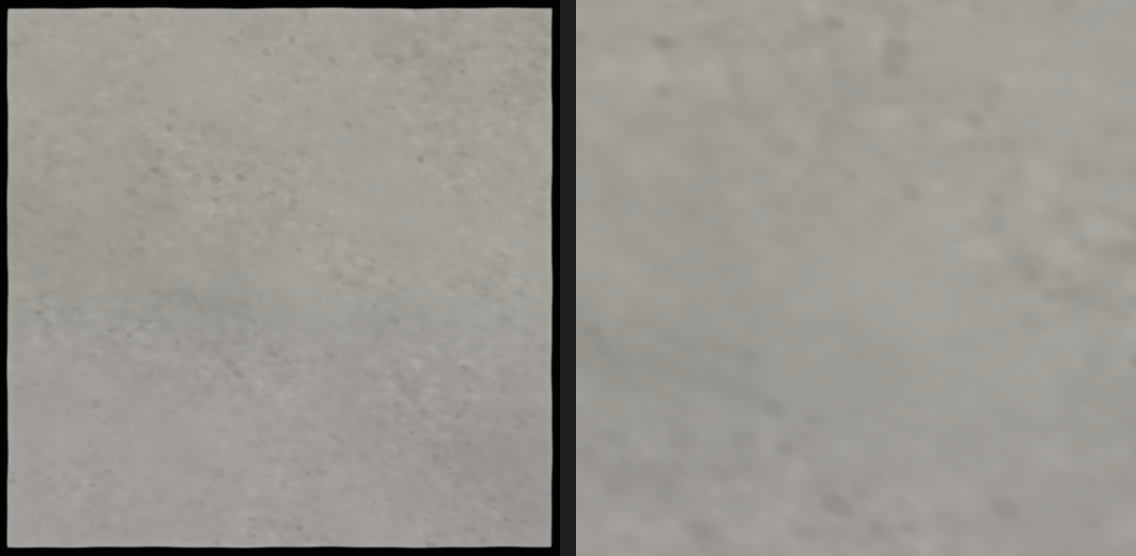
Left, the full canvas; right, a detail of the centre.
Write a Shadertoy shader that draws this texture.

```glsl
// Draws a flat grey stone slab with faint mottling and a soft crease, framed in black.

vec3 hash3(vec2 cell) {
    vec3 q = vec3(dot(cell, vec2(127.1, 311.7)),
                  dot(cell, vec2(269.5, 183.3)),
                  dot(cell, vec2(419.2, 371.9)));
    return fract(sin(q) * 43758.5);
}

// Cellular noise: one soft light or dark blob per cell, centred on zero
float blobs(vec2 p) {
    vec2 cell = floor(p);
    float sum = 0.0;
    for (int y = -1; y <= 1; y++)
    for (int x = -1; x <= 1; x++) {
        vec2 id = cell + vec2(x, y);
        vec3 h = hash3(id);
        vec2 d = p - id - h.xy;
        sum += (2.0 * h.z - 1.0) * exp(-5.0 * dot(d, d));
    }
    return sum;
}

// Signed distance to the slab, with slightly wavering sides
float slabDistance(vec2 uv) {
    uv += 0.0007 * sin(uv.yx * vec2(23.0, 19.0)) + 0.0004 * sin(uv.yx * 61.0);
    vec2 d = abs(uv - vec2(0.4995, 0.5005)) - vec2(0.4862, 0.4848) + 0.004;
    return length(max(d, 0.0)) + min(max(d.x, d.y), 0.0) - 0.004;
}

void mainImage(out vec4 fragColor, in vec2 fragCoord) {
    vec2 uv = fragCoord / iResolution.xy;
    vec2 p = uv * vec2(iResolution.x / iResolution.y, 1.0);

    // Grain runs gently down to the right
    vec2 g = mat2(0.94, 0.34, -0.34, 0.94) * p;
    g = vec2(dot(p, vec2(0.94, -0.34)) * 0.72, dot(p, vec2(0.34, 0.94)));

    // Broad clouds and a darker diagonal band
    float tone = 0.014 * blobs(g * 3.0 + 4.0)
               + 0.013 * blobs(g * 7.0 + 17.0)
               + 0.012 * blobs(g * 19.0 + 31.0);
    float band = (uv.y - 0.72 + 0.62 * uv.x) / 0.22;
    tone -= 0.010 * exp(-band * band);

    // Fine grain, stronger in patches, with a few small pits
    float patches = clamp(0.85 + 1.2 * blobs(g * 9.0 + 53.0), 0.35, 1.5);
    float grain = 0.022 * blobs(g * 62.0) + 0.015 * blobs(g * 125.0 + 9.0);
    float pits = smoothstep(0.55, 1.0, blobs(g * 48.0 + 71.0));
    tone += (grain - 0.035 * pits) * patches;

    // Arched crease, dark above and fading upward
    float rise = uv.y - 0.446 + 1.3 * (uv.x - 0.31) * (uv.x - 0.31)
               + 0.003 * sin(uv.x * 47.0);
    float span = smoothstep(0.12, 0.26, uv.x) * (1.0 - smoothstep(0.36, 0.54, uv.x));
    tone -= 0.022 * span * smoothstep(-0.007, 0.007, rise) * exp(-22.0 * max(rise, 0.0));

    // Slab colour, a little warmer toward the bottom, with a pale rim
    float edge = slabDistance(uv);
    vec3 stone = mix(vec3(0.626, 0.612, 0.597), vec3(0.630, 0.622, 0.596),
                     smoothstep(0.05, 0.6, uv.y));
    stone += tone + 0.018 * smoothstep(-0.014, -0.003, edge);

    // Black frame with a soft border
    float inside = 1.0 - smoothstep(-0.0028, 0.0028, edge);
    fragColor = vec4(mix(vec3(0.008), stone, inside), 1.0);
}
```
